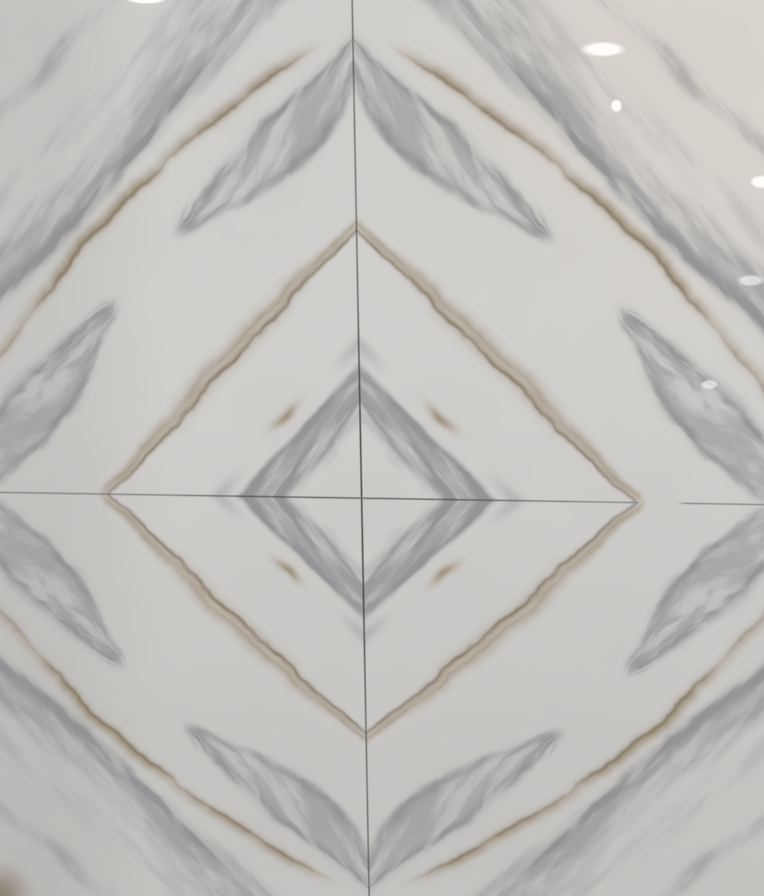
Give the GLSL for this texture, as a Shadertoy shader.

```glsl
#define CENTER vec2(0.4036, 0.4440)
#define MARBLE vec3(0.805, 0.800, 0.790)
#define GREY vec3(0.545, 0.545, 0.555)
#define GOLD vec3(0.600, 0.545, 0.460)
#define BROWN vec3(0.440, 0.380, 0.300)
#define SEAM vec3(0.270, 0.265, 0.255)
#define SEAM_WIDTH 0.0009
#define WARP 0.09

float hash(vec2 p) {
    vec3 q = fract(vec3(p.xyx) * 0.1031);
    q += dot(q, q.yzx + 33.33);
    return fract((q.x + q.y) * q.z);
}

float noise(vec2 p) {
    vec2 i = floor(p), f = fract(p);
    f = f * f * (3.0 - 2.0 * f);
    return mix(mix(hash(i), hash(i + vec2(1, 0)), f.x),
               mix(hash(i + vec2(0, 1)), hash(i + vec2(1, 1)), f.x), f.y);
}

float fbm(vec2 p) {
    float sum = 0.0, amp = 0.53;
    for (int i = 0; i < 4; i++) {
        sum += amp * noise(p);
        p = p * 2.03 + 17.3;
        amp *= 0.5;
    }
    return sum;
}

float ridge(float x, float w) { return exp(-x * x / (w * w)); }

float band(float x, float lo, float hi, float soft) {
    return smoothstep(lo - soft, lo + soft, x) * (1.0 - smoothstep(hi - soft, hi + soft, x));
}

// Soft-edged glare spot
float glare(vec2 p, vec2 c, vec2 r) {
    return 1.0 - smoothstep(0.65, 1.2, length((p - c) / r));
}

// Grey veining: s is the diamond radius, t runs along each side
float greyVeins(float s, float t) {
    float a = abs(t);
    float wob = s + WARP * (fbm(vec2(t * 4.0, s * 5.0) + 3.0) - 0.5);
    float streak = smoothstep(0.28, 0.72, fbm(vec2(t * 3.5 + s * 3.0, s * 17.0 + t * 1.5)));

    // Central diamond
    float v = band(wob, 0.28, 0.49, 0.035) * (0.16 + 0.55 * streak);
    v += 0.50 * ridge(wob - 0.475, 0.024);
    v += 0.28 * ridge(wob - 0.35 + 0.08 * a, 0.025) * streak;
    v += 0.35 * ridge(s - 0.57, 0.035) * smoothstep(0.32, 0.58, a);

    // Leaf shapes, pointed towards the diagonal
    float k = (a - 0.25) / 1.4;
    float lo = 1.68 - 0.23 * sin(2.6 * clamp(k, 0.0, 1.0));
    float hi = 1.69 + 0.06 * sin(3.14 * clamp(k, 0.0, 1.0));
    float across = (wob - lo) / max(hi - lo, 0.03);
    float fibre = smoothstep(0.3, 0.7, fbm(vec2(t * 4.5 + across, across * 3.5 - a * 3.0)));
    float leaf = band(wob, lo, hi, 0.03) * (0.12 + 0.42 * fibre);
    leaf += (0.12 + 0.40 * streak) * ridge(wob - lo, 0.026);
    leaf += (0.14 + 0.30 * fibre) * ridge(wob - hi, 0.035);
    v += leaf * smoothstep(0.20, 0.36, a);

    // Broad outer band, darkest along its inner edge
    float spread = 2.34 + 0.10 * smoothstep(0.2, 1.0, a);
    v += band(wob, 2.12, spread, 0.06) * (0.14 + 0.45 * streak);
    v += (0.22 + 0.28 * streak) * ridge(wob - 2.15, 0.035);
    v += 0.22 * ridge(wob - 2.50, 0.06) * streak;

    // Broken corner streaks
    v += (0.06 + 0.42 * streak) * ridge(wob - 2.82 + 0.04 * a, 0.045);
    return clamp(v, 0.0, 0.85);
}

vec3 goldVeins(vec3 col, float s, float t) {
    float a = abs(t);
    float wob = s + 0.06 * (fbm(vec2(t * 6.0, 4.0)) - 0.5);
    float grain = fbm(vec2(t * 7.0, s * 55.0));

    // Main diamond, thick at mid-side and tapering to its corners
    float body = 1.0 - smoothstep(0.25, 1.05, a);
    float reach = 1.0 - smoothstep(0.98, 1.08, a);
    float width = 0.018 + 0.034 * body;
    col = mix(col, GOLD, reach * (0.40 + 0.45 * grain) * ridge(wob - 1.035, width));
    col = mix(col, BROWN, reach * (0.25 + 0.40 * grain) * ridge(wob - 1.005, 0.011));
    col = mix(col, MARBLE, 0.28 * body * ridge(wob - 1.035, 0.010));

    // Outer bowed vein
    float bow = wob - 2.02 + 0.08 * t * t;
    float patchy = smoothstep(0.30, 0.68, fbm(vec2(t * 4.0 + 9.0, 2.0)));
    float fade = 1.0 - smoothstep(1.15, 1.6, a);
    col = mix(col, GOLD, fade * (0.25 + 0.45 * patchy) * ridge(bow, 0.034));
    col = mix(col, BROWN, fade * (0.12 + 0.38 * patchy) * ridge(bow + 0.012, 0.012));

    // Short flecks outside the central diamond
    float fleck = ridge(wob - 0.60, 0.026) * ridge(t, 0.09);
    return mix(col, GOLD, fleck * (0.45 + 0.6 * grain));
}

void mainImage(out vec4 fragColor, in vec2 fragCoord) {
    vec2 p = fragCoord / iResolution.y;
    float px = 1.0 / iResolution.y;

    // Slightly skewed mirror axes, scaled separately on each side
    vec2 d = p - CENTER;
    d += vec2(0.019, 0.016) * d.yx;
    vec2 m = abs(d) / mix(vec2(0.279, 0.280), vec2(0.302), step(0.0, d));
    if (d.y < 0.0) m.y *= 1.0 + 0.06 * m.y;
    float s = m.x + m.y, t = m.x - m.y;

    // Polished ground with uneven room light
    vec3 col = MARBLE + 0.018 * (fbm(m * 3.0) - 0.5);
    col *= 0.955 + 0.055 * smoothstep(0.0, 0.65, p.y);
    col *= 0.95 + 0.05 * smoothstep(0.04, 0.20, p.x);
    col += vec3(0.035, 0.022, 0.002) * smoothstep(0.55, 0.0, length(p - vec2(0.85, 1.0)));

    col = mix(col, GREY, greyVeins(s, t));
    col = goldVeins(col, s, t);
    col = mix(col, BROWN, 0.6 * (1.0 - smoothstep(0.0, 0.045, length(p))));

    // Tile joints, darkest where they cross
    vec2 joint = 1.0 - smoothstep(vec2(SEAM_WIDTH - px), vec2(SEAM_WIDTH + px), abs(d));
    float near = 1.0 - smoothstep(0.05, 0.30, length(d));
    joint *= vec2(0.60, 0.42) + vec2(0.30, 0.25) * near;
    joint.y *= 1.0 - band(p.x, 0.71, 0.76, 0.006);
    col = mix(col, SEAM, max(joint.x, joint.y));

    // Lamp reflections
    float light = glare(p, vec2(0.673, 0.945), vec2(0.023, 0.008));
    light += glare(p, vec2(0.688, 0.882), vec2(0.006, 0.007));
    light += glare(p, vec2(0.850, 0.797), vec2(0.012, 0.007));
    light += glare(p, vec2(0.163, 1.000), vec2(0.020, 0.004));
    light += 0.6 * glare(p, vec2(0.838, 0.687), vec2(0.014, 0.006));
    light += 0.6 * glare(p, vec2(0.792, 0.571), vec2(0.009, 0.005));
    col = mix(col, vec3(1.0, 0.995, 0.98), clamp(light, 0.0, 1.0));

    fragColor = vec4(col, 1.0);
}
```
